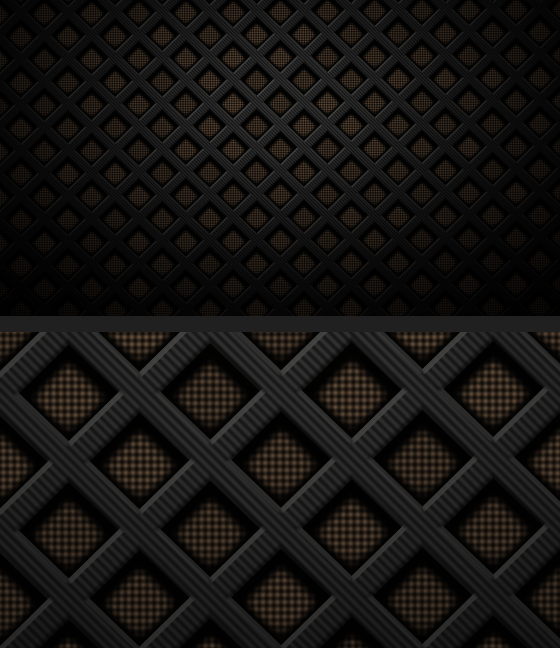
Top, the full canvas; bottom, a detail of the centre.
Write a Shadertoy shader that draws this pattern.

```glsl
// Dark diamond lattice with ribbed bars and bevelled holes over a brown woven mesh.

// Layout, in units of canvas height
const vec2  PITCH = vec2(0.1493, 0.1450);   // hole spacing across and down
const vec2  ANCHOR = vec2(0.8125, 0.604);   // centre of one hole
const float TILT = 0.0095;                  // slight rise of the rows
const float HOLE = 0.35;                    // half side of a hole, in cells
const float BEVEL = 0.055;                  // bevel width, in cells
const float RIB_PITCH = 0.0078;
const float MESH_PITCH = 0.0076;

// Light and colour
const vec2  GLOW_CENTRE = vec2(0.0, 0.67);  // x is relative to the middle
const vec2  GLOW_FALLOFF = vec2(2.2, 4.6);
const vec3  BAR = vec3(0.160, 0.160, 0.161);
const vec3  LIP = vec3(0.30, 0.30, 0.295);
const vec3  MESH = vec3(0.320, 0.248, 0.185);
const vec3  PIT = vec3(0.006, 0.006, 0.005);
const float TAU = 6.2831853;

float hash(vec2 p) {
    vec3 q = fract(vec3(p.xyx) * 0.1031);
    q += dot(q, q.yzx + 33.33);
    return fract((q.x + q.y) * q.z);
}

// Soft-edged band covering lo..hi
float band(float v, float lo, float hi, float aa) {
    return smoothstep(lo - aa, lo + aa, v) * (1.0 - smoothstep(hi - aa, hi + aa, v));
}

// Woven threads, with a phase that varies from hole to hole
float weave(vec2 p, float seed) {
    vec2 wave = 0.5 + 0.5 * cos(TAU * (p / MESH_PITCH + seed));
    return 0.15 + 0.80 * (0.5 * (wave.x + wave.y) + 0.25 * wave.x * wave.y);
}

// Recessed mesh, shaded mostly by the two upper walls
vec3 meshColour(vec2 p, vec2 cell, vec2 id) {
    float upper = smoothstep(0.07, 0.20, HOLE - cell.x)
                * smoothstep(0.07, 0.20, HOLE + cell.y);
    float lower = smoothstep(0.0, 0.11, HOLE + cell.x)
                * smoothstep(0.0, 0.11, HOLE - cell.y);
    float corners = 1.0 - 0.7 * smoothstep(0.30, 0.62, abs(cell.x) + abs(cell.y));
    float seed = hash(id + 57.0);
    float tone = mix(0.88, 1.10, seed);
    return MESH * weave(p, seed) * upper * lower * corners * tone;
}

// Flat bar face with fine diagonal ribs and a rounded edge
vec3 barColour(vec2 p, vec2 cell) {
    float rib = 0.5 + 0.5 * cos(TAU * (p.x + p.y) * 0.7071 / RIB_PITCH);
    float edge = max(abs(cell.x), abs(cell.y)) - HOLE;
    float face = mix(0.45, 1.0, smoothstep(0.0, 0.07, edge));
    return BAR * face * mix(0.58, 1.22, rib);
}

// Lit lips along the two lower sides of a hole
float lipLight(vec2 cell, float aa) {
    float right = band(cell.y, HOLE, HOLE + BEVEL, aa)
                * (1.0 - smoothstep(HOLE - aa, HOLE + BEVEL, abs(cell.x)));
    float left = band(-cell.x, HOLE, HOLE + BEVEL, aa)
               * (1.0 - smoothstep(HOLE - aa, HOLE + BEVEL, abs(cell.y)));
    return max(0.80 * right, 0.45 * left);
}

void mainImage(out vec4 fragColor, in vec2 fragCoord) {
    vec2 p = fragCoord / iResolution.y;
    float middle = 0.5 * iResolution.x / iResolution.y;

    // Diagonal lattice: every integer pair is the centre of one hole
    vec2 q = p - ANCHOR;
    q.y -= TILT * q.x;
    q /= PITCH;
    vec2 lattice = vec2(q.x + q.y, q.x - q.y);
    vec2 id = floor(lattice + 0.5);
    vec2 cell = lattice - id;
    float aa = 0.6 * length(1.0 / PITCH) / iResolution.y;

    // Overhead glow; the mesh and lips fade more slowly than the bars
    vec2 away = p - vec2(middle, 0.0) - GLOW_CENTRE;
    float glow = exp(-dot(away * away, GLOW_FALLOFF));

    vec3 hole = PIT * glow + meshColour(p, cell, id) * pow(glow, 0.55);
    vec3 lip = LIP * pow(glow, 0.75);
    vec3 bar = mix(barColour(p, cell) * glow, lip, lipLight(cell, aa));
    float edge = max(abs(cell.x), abs(cell.y)) - HOLE;
    vec3 colour = mix(hole, bar, smoothstep(-aa, aa, edge));

    fragColor = vec4(colour, 1.0);
}
```
